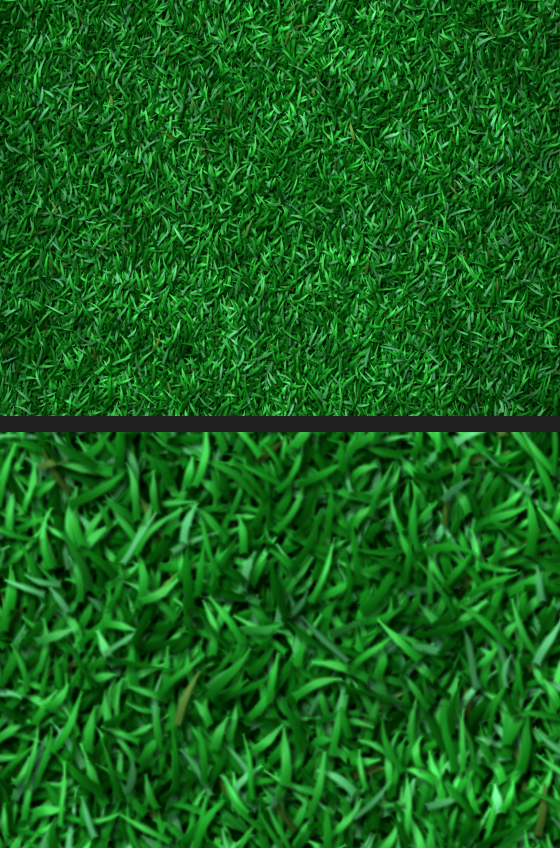
Top: the whole. Bottom: its middle third, enlarged.
Give the GLSL for this texture, as a Shadertoy shader.

```glsl
// Dense lawn seen from above: many layers of short, bent, tapered blades,
// one per jittered grid cell, painted from deep shade up to bright tips.
// Gradient noise leans the tufts and varies the light across the lawn.

vec4 hash4(vec3 p) {
    vec4 q = fract(p.xyzx * vec4(0.1031, 0.1030, 0.0973, 0.1099));
    q += dot(q, q.wzxy + 33.33);
    return fract((q.xxyz + q.yzzw) * q.zywx);
}

float gradientDot(vec2 corner, vec2 offset) {
    float turn = 6.2832 * hash4(vec3(corner + 50.0, 7.0)).x;
    return dot(vec2(cos(turn), sin(turn)), offset);
}

float gradientNoise(vec2 p) {
    vec2 i = floor(p), f = fract(p);
    vec2 u = f * f * f * (f * (f * 6.0 - 15.0) + 10.0);
    float low = mix(gradientDot(i, f), gradientDot(i + vec2(1, 0), f - vec2(1, 0)), u.x);
    float high = mix(gradientDot(i + vec2(0, 1), f - vec2(0, 1)),
                     gradientDot(i + vec2(1, 1), f - vec2(1, 1)), u.x);
    return mix(low, high, u.y);
}

// Near-black green through mid green to a pale lit green
vec3 grassColor(float tone) {
    float glow = pow(tone, 4.0);
    return vec3(0.015, 0.11, 0.012) + tone * vec3(0.10, 0.50, 0.14) + glow * vec3(0.13, 0.06, 0.14);
}

// Blade space: x across the blade, y from -1 at the root to 1 at the tip
vec2 bladeSpace(vec2 d, float angle, float halfLength, float bend) {
    float c = cos(angle), s = sin(angle);
    vec2 q = vec2(c * d.x - s * d.y, s * d.x + c * d.y);
    q.y /= halfLength;
    q.x -= bend * (q.y * q.y - 0.3);
    return q;
}

// Signed distance to the tapered outline, approximately
float bladeDistance(vec2 q, float halfLength, float halfWidth) {
    float taper = halfWidth * (1.0 - 0.7 * smoothstep(0.0, 1.0, q.y));
    return max(abs(q.x) - taper, (abs(q.y) - 1.0) * halfLength);
}

void mainImage(out vec4 fragColor, in vec2 fragCoord) {
    vec2 uv = fragCoord / iResolution.xy;
    vec2 p = fragCoord / iResolution.y;
    float soft = max(0.8 / iResolution.y, 0.0021);
    float tuftLean = 0.7 * gradientNoise(p * 11.0 + 3.0);
    vec3 color = grassColor(0.04);

    const int LAYERS = 14;
    for (int layer = 0; layer < LAYERS; layer++) {
        float depth = float(layer) / float(LAYERS - 1);
        vec4 shift = hash4(vec3(17.0, 5.0, float(layer) * 3.7 + 1.0));
        float cellSize = 0.029 + 0.005 * shift.z;
        vec2 grid = p / cellSize + shift.xy * 9.0 + 10.0;
        vec2 home = floor(grid);

        for (int j = -1; j <= 1; j++)
        for (int i = -1; i <= 1; i++) {
            vec2 cell = home + vec2(i, j);
            vec4 place = hash4(vec3(cell, float(layer) + 1.0));
            vec4 look = hash4(vec3(cell, float(layer) + 41.0));

            // Mostly upright, splayed to both sides, leaning a little right
            float angle = (place.z + place.w - 1.0) * 1.75 + 0.12 + tuftLean;
            float halfLength = mix(0.011, 0.028, look.x);
            float halfWidth = mix(0.0020, 0.0038, look.y);
            float bend = (look.z - 0.5) * 0.006;
            vec2 d = (grid - cell - place.xy) * cellSize;

            // Soft shade cast to the lower right
            vec2 q = bladeSpace(d + vec2(-0.0025, 0.0035), angle, halfLength, bend);
            float shade = 1.0 - smoothstep(-0.002, 0.004, bladeDistance(q, halfLength, halfWidth));
            color *= 1.0 - 0.36 * shade;

            // Blade lit toward its tip and along one side
            q = bladeSpace(d, angle, halfLength, bend);
            float cover = 1.0 - smoothstep(-soft, soft, bladeDistance(q, halfLength, halfWidth));
            float tone = 0.18 + 0.80 * look.w + 0.12 * depth;
            tone *= mix(0.68, 1.12, smoothstep(-1.0, 0.5, q.y));
            tone -= 0.08 * clamp(q.x / halfWidth, -1.0, 1.0);
            vec3 blade = grassColor(clamp(tone, 0.0, 1.04));

            // Some blades reflect the sky, a few are dry
            float kind = fract(look.x * 37.0 + place.z * 11.0);
            vec3 sky = vec3(0.37, 0.69, 0.49) * (0.55 + 0.45 * tone);
            blade = mix(blade, sky, 0.8 * smoothstep(0.84, 0.90, kind));
            blade = mix(blade, vec3(0.46, 0.47, 0.24) * (0.3 + 0.6 * tone), 0.7 * step(kind, 0.015));
            color = mix(color, blade, cover);
        }
    }

    // Uneven light over tufts, darker toward the sides
    float light = 1.18 + 0.42 * gradientNoise(p * 17.0) + 0.26 * gradientNoise(p * 5.0 + 8.0);
    light *= 1.0 - 0.20 * pow(abs(uv.x * 2.0 - 1.0), 4.0);

    // Richer green: shade loses its red and blue first
    color = color * light - vec3(0.027, 0.0, 0.034);
    fragColor = vec4(clamp(color, 0.0, 1.0), 1.0);
}
```
